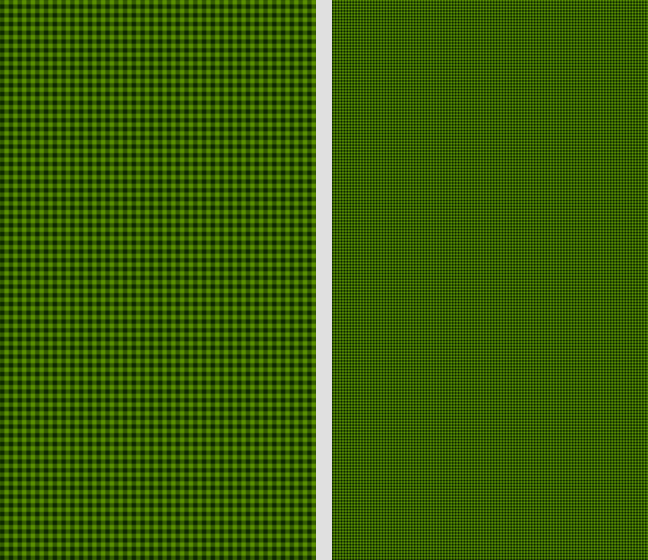
Left: one tile. Right: repeated 3 by 3.
Write a Shadertoy shader that draws this pattern.

```glsl
// Green gingham check: soft-edged light and dark bands run both ways.
// Where bands cross, their brightness adds up to three tones.
// Whole repeats across and down make the cloth tile without a seam.

#define REPEATS vec2(36.0, 64.0)
#define PHASE vec2(0.0, 0.0)
#define EDGE_SOFTNESS 0.11
#define DARK_GREEN vec3(0.050, 0.155, 0.002)
#define MID_GREEN vec3(0.205, 0.362, 0.008)
#define LIGHT_GREEN vec3(0.353, 0.565, 0.002)

// Per axis: 0 in the dark half of each repeat, 1 in the light half
vec2 bandLightness(vec2 cell, vec2 softness) {
    vec2 distanceFromDark = abs(fract(cell + 0.25) - 0.5);
    return smoothstep(0.25 - softness, 0.25 + softness, distanceFromDark);
}

void mainImage(out vec4 fragColor, in vec2 fragCoord) {
    vec2 uv = fragCoord / iResolution.xy;
    vec2 cell = uv * REPEATS + PHASE;

    // Keep edges at least a pixel wide on small canvases
    vec2 pixel = REPEATS / iResolution.xy;
    vec2 softness = clamp(0.5 * pixel, vec2(EDGE_SOFTNESS), vec2(0.25));
    vec2 band = bandLightness(cell, softness);

    // Blend the tones where warp and weft cross
    vec3 overDark = mix(DARK_GREEN, MID_GREEN, band.x);
    vec3 overLight = mix(MID_GREEN, LIGHT_GREEN, band.x);
    fragColor = vec4(mix(overDark, overLight, band.y), 1.0);
}
```
